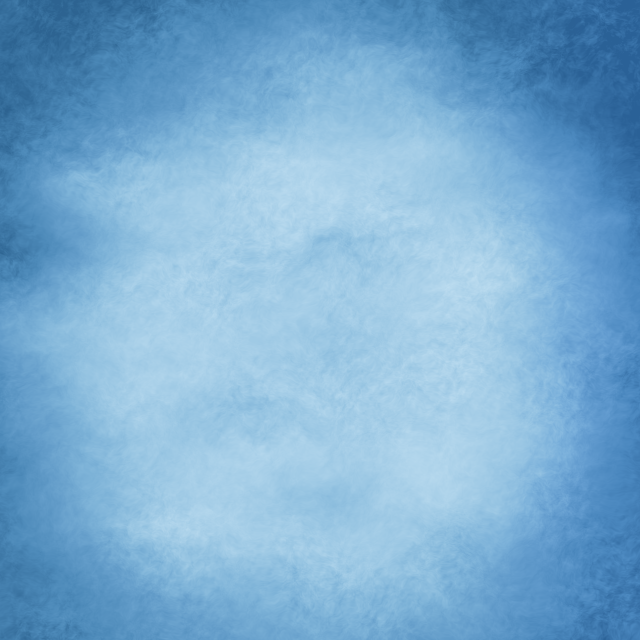
Give the GLSL for this background, as a Shadertoy shader.

```glsl
vec2 hashGradient(vec2 cell) {
    vec2 h = vec2(dot(cell, vec2(127.1, 311.7)), dot(cell, vec2(269.5, 183.3)));
    return 2.0 * fract(sin(h) * 43758.5) - 1.0;
}

float gradientNoise(vec2 p) {
    vec2 cell = floor(p);
    vec2 f = fract(p);
    vec2 u = f * f * f * (f * (f * 6.0 - 15.0) + 10.0);
    float a = dot(hashGradient(cell), f);
    float b = dot(hashGradient(cell + vec2(1, 0)), f - vec2(1, 0));
    float c = dot(hashGradient(cell + vec2(0, 1)), f - vec2(0, 1));
    float d = dot(hashGradient(cell + vec2(1, 1)), f - vec2(1, 1));
    return mix(mix(a, b, u.x), mix(c, d, u.x), u.y);
}

float fbm(vec2 p, int octaves, float gain) {
    float sum = 0.0;
    float amplitude = 1.0;
    for (int i = 0; i < octaves; i++) {
        sum += amplitude * gradientNoise(p);
        p = mat2(1.6, 1.2, -1.2, 1.6) * p + 7.3;
        amplitude *= gain;
    }
    return sum;
}

// Soft elliptical patch of light, peaking at one
float glow(vec2 p, vec2 centre, vec2 radius) {
    vec2 q = (p - centre) / radius;
    return exp(-dot(q, q));
}

// Blue ramp from shadow (0) to pale haze (1)
vec3 blueRamp(float tone) {
    const vec3 blues[6] = vec3[6](
        vec3(0.20, 0.42, 0.60), vec3(0.30, 0.54, 0.725),
        vec3(0.39, 0.615, 0.79), vec3(0.49, 0.70, 0.845),
        vec3(0.59, 0.77, 0.885), vec3(0.685, 0.83, 0.92));
    float x = clamp(tone, -0.05, 1.15) * 5.0;
    int i = clamp(int(x), 0, 4);
    return mix(blues[i], blues[i + 1], x - float(i));
}

float vignette(vec2 p) {
    float r = length((p - vec2(0.49, 0.46)) / vec2(0.50, 0.52));
    return mix(0.93, 0.0, smoothstep(0.44, 1.28, r)) + 0.10 * (1.0 - smoothstep(0.0, 0.35, p.y));
}

float brightClouds(vec2 p) {
    float light = 0.18 * glow(p, vec2(0.17, 0.70), vec2(0.10, 0.04));
    light += 0.12 * glow(p, vec2(0.47, 0.72), vec2(0.12, 0.07));
    light += 0.13 * glow(p, vec2(0.66, 0.77), vec2(0.08, 0.04));
    light += 0.14 * glow(p, vec2(0.58, 0.89), vec2(0.12, 0.04));
    light += 0.13 * glow(p, vec2(0.77, 0.58), vec2(0.09, 0.08));
    light += 0.15 * glow(p, vec2(0.06, 0.48), vec2(0.12, 0.07));
    light += 0.10 * glow(p, vec2(0.16, 0.36), vec2(0.09, 0.05));
    light += 0.15 * glow(p, vec2(0.29, 0.17), vec2(0.10, 0.05));
    light += 0.11 * glow(p, vec2(0.73, 0.26), vec2(0.14, 0.07));
    return light + 0.14 * glow(p, vec2(0.95, 0.645), vec2(0.05, 0.02));
}

float darkClouds(vec2 p) {
    float shade = 0.22 * glow(p, vec2(0.08, 0.61), vec2(0.13, 0.05));
    shade += 0.16 * glow(p, vec2(0.36, 0.35), vec2(0.09, 0.04));
    shade += 0.15 * glow(p, vec2(0.51, 0.23), vec2(0.10, 0.04));
    shade += 0.12 * glow(p, vec2(0.51, 0.60), vec2(0.10, 0.03));
    shade += 0.12 * glow(p, vec2(0.49, 0.45), vec2(0.10, 0.05));
    shade += 0.12 * glow(p, vec2(0.43, 0.83), vec2(0.05, 0.03));
    shade += 0.10 * glow(p, vec2(0.25, 0.82), vec2(0.12, 0.06));
    shade += 0.11 * glow(p, vec2(0.82, 0.84), vec2(0.12, 0.05));
    return shade + 0.10 * glow(p, vec2(0.42, 0.06), vec2(0.10, 0.06));
}

void mainImage(out vec4 fragColor, in vec2 fragCoord) {
    vec2 p = fragCoord / iResolution.xy;

    // Ragged cloud outlines
    vec2 warp = vec2(fbm(p * 7.0, 5, 0.55), fbm(p * 7.0 + 31.0, 5, 0.55));
    vec2 q = p + 0.045 * warp;
    float tone = vignette(p + 0.02 * warp) + brightClouds(q) - darkClouds(q);

    // Wide drifting haze
    tone += 0.11 * fbm(q * vec2(4.5, 8.0) + 12.0, 5, 0.6);

    // Mottled plaster, rougher in patches
    float roughness = 0.6 + 0.8 * smoothstep(-0.3, 0.4, gradientNoise(p * 6.0 + 4.0));
    tone += 0.10 * roughness * fbm(p * vec2(32.0, 40.0) + warp, 4, 0.85);

    // Slanted brush strokes
    vec2 stroke = mat2(0.87, 0.5, -0.5, 0.87) * p + 0.01 * warp;
    tone += 0.07 * gradientNoise(stroke * vec2(120.0, 45.0)) * roughness;

    // Slight violet cast toward the right edge
    vec3 color = blueRamp(tone);
    float rightEdge = smoothstep(0.65, 1.0, p.x) * (1.0 - smoothstep(0.5, 1.0, tone));
    color += rightEdge * vec3(-0.01, -0.01, 0.022);
    fragColor = vec4(color, 1.0);
}
```
